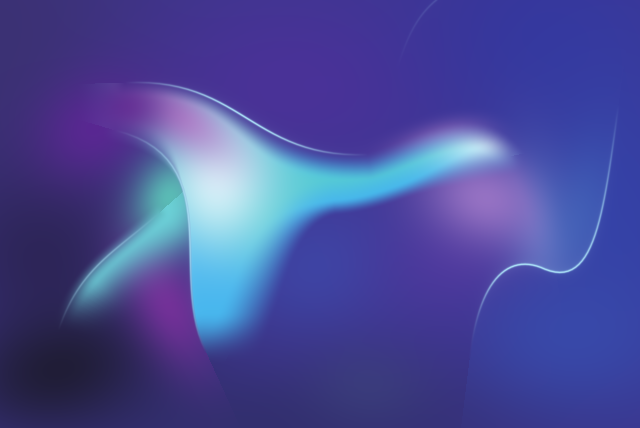
This background is drawn by a Shadertoy shader. Its source:

```glsl
// Silky ribbon of light folding across a deep violet and blue backdrop.
// Soft elliptical glows tint the backdrop; signed distances to Bezier curves
// shape the folds, and thin bright strokes trace some of their edges.

#define CANVAS_HEIGHT 5.12
#define CURVE_STEPS 28
#define STROKE_WIDTH 0.013
#define STROKE_GAIN 0.85
#define AZURE vec3(.27, .71, .93)
#define TEAL vec3(.33, .79, .83)
#define ICE vec3(.86, .95, .98)
#define PINK vec3(.73, .53, .81)
#define MAGENTA vec3(.46, .19, .60)

// Cubic Bezier with points ab.xy, ab.zw, cd.xy, cd.zw.
// x: signed distance, positive left of travel; y: position along the curve.
vec2 curve(vec2 p, vec4 ab, vec4 cd) {
    vec2 result = vec2(1e3, 0.), start = ab.xy;
    for (int i = 1; i <= CURVE_STEPS; i++) {
        float t = float(i) / float(CURVE_STEPS), s = 1. - t;
        vec2 end = s*s*s*ab.xy + 3.*s*s*t*ab.zw + 3.*s*t*t*cd.xy + t*t*t*cd.zw;
        vec2 e = end - start, v = p - start;
        float h = clamp(dot(v, e) / dot(e, e), 0., 1.);
        float dist = length(v - e * h);
        if (dist < abs(result.x)) {
            float side = e.x * v.y < e.y * v.x ? -1. : 1.;
            result = vec2(side * dist, t + (h - 1.) / float(CURVE_STEPS));
        }
        start = end;
    }
    return result;
}

float nearest(float a, float b) { return abs(a) < abs(b) ? a : b; }

// Blends a tint in through a Gaussian ellipse: center xy, radii zw.
void glow(inout vec3 color, vec2 p, vec4 e, float angle, vec3 tint, float amount) {
    float c = cos(angle), s = sin(angle);
    vec2 q = p - e.xy;
    q = vec2(c*q.x + s*q.y, c*q.y - s*q.x) / e.zw;
    color = mix(color, tint, amount * exp(-dot(q, q)));
}

float stroke(float dist, float fade) {
    float w = max(STROKE_WIDTH, .8 * CANVAS_HEIGHT / iResolution.y);
    return STROKE_GAIN * fade * (exp(-dist*dist/(w*w)) + .12 * exp(-abs(dist)/(4.*w)));
}

vec3 backdrop(vec2 p) {
    vec3 c = vec3(.25, .21, .57);
    glow(c, p, vec4(0., 4.6, 1.9, 2.6), 0., vec3(.23, .19, .44), .9);
    glow(c, p, vec4(3.6, 4.1, 1.8, 1.), 0., vec3(.30, .19, .60), .8);
    glow(c, p, vec4(6.5, 4.7, 1.6, 1.3), 0., vec3(.20, .21, .62), .8);
    glow(c, p, vec4(7.3, 2.5, 1.4, 2.2), 0., vec3(.20, .26, .66), .9);
    glow(c, p, vec4(3.8, 1.9, 1., .8), .4, vec3(.24, .28, .66), .8);
    glow(c, p, vec4(5.4, 2., .9, .7), 0., vec3(.31, .22, .62), .8);
    glow(c, p, vec4(3.2, 0., 3.6, .9), 0., vec3(.19, .18, .42), .9);
    glow(c, p, vec4(4.4, .5, .7, .5), 0., vec3(.24, .27, .49), .5);
    glow(c, p, vec4(.5, 2.1, 1.3, 1.2), 0., vec3(.17, .14, .33), .9);
    glow(c, p, vec4(.7, .7, 1.2, .75), .2, vec3(.12, .11, .20), .95);
    glow(c, p, vec4(1.15, 3.6, .75, .58), .5, vec3(.36, .15, .58), .9);
    return c;
}

void mainImage(out vec4 fragColor, in vec2 fragCoord) {
    vec2 p = fragCoord * CANVAS_HEIGHT / iResolution.y;

    // Guide curves
    vec2 crest = curve(p, vec4(1.5, 4.13, 2.9, 4.2), vec4(3., 3.22, 4.4, 3.27));
    vec2 shoulder = curve(p, vec4(4.4, 3.27, 5.2, 3.5), vec4(6.35, 4.45, 6.65, 1.9));
    vec2 fold = curve(p, vec4(1.38, 3.56, 2.75, 3.22), vec4(2., 1.82, 2.46, .92));
    vec2 limb = curve(p, vec4(.7, 1.17, .95, 1.92), vec4(1.4, 2.12, 1.9, 2.57));
    vec2 column = curve(p, vec4(2.75, .9, 3.2, 1.7), vec4(3.3, 2.5, 4., 2.64));
    vec2 belly = curve(p, vec4(4., 2.64, 4.7, 2.68), vec4(5.3, 3.1, 6.1, 3.25));
    vec2 swoop = curve(p, vec4(5.62, .84, 5.72, 1.72), vec4(6.05, 2.12, 6.52, 1.9));
    vec2 rise = curve(p, vec4(6.52, 1.9, 7.12, 1.66), vec4(7.22, 2.57, 7.4, 3.87));
    vec2 arc = curve(p, vec4(5.22, 5.12, 4.95, 4.9), vec4(4.85, 4.6, 4.75, 4.3));
    float inside = -nearest(crest.x, shoulder.x);
    float above = nearest(column.x, belly.x);
    float sheet = nearest(swoop.x, rise.x);

    // Blue sheet and haze on the right
    vec3 color = backdrop(p);
    float beyond = smoothstep(-.02, .02, sheet);
    glow(color, p, vec4(6.5, 2.3, .4, .95), .15, vec3(.42, .50, .79), .75 * beyond);
    glow(color, p, vec4(6.95, 2.5, .4, .9), -.2, vec3(.27, .42, .74), .6 * beyond);
    glow(color, p, vec4(6.8, 1.1, 1.3, .9), 0., vec3(.22, .30, .68), .75 - .75 * beyond);

    // Left limb behind the fold
    float behind = 1. - smoothstep(-.03, .03, fold.x);
    glow(color, p, vec4(2., 1.5, .85, .42), -1.1, MAGENTA, .95 * behind);
    glow(color, p, vec4(2.03, 2.75, .42, .55), -.4, vec3(.36, .76, .72), .95 * behind);
    float width = limb.x / mix(.3, .42, limb.y);
    float band = exp(-width * width) * smoothstep(-.12, .14, -limb.x);
    color = mix(color, vec3(.43, .83, .86), .95 * behind * band * smoothstep(0., .4, limb.y));

    // Pink bloom around the shoulder
    float bloom = smoothstep(-.25, .25, inside);
    glow(color, p, vec4(5.8, 2.75, .75, .55), -.3, vec3(.64, .48, .79), .85 * bloom);
    glow(color, p, vec4(5.3, 3.55, .65, .25), .25, PINK, .7 * bloom);

    // Main ribbon
    vec3 ribbon = mix(AZURE, TEAL, smoothstep(1.7, 3., p.y + .5 * (p.x - 2.5)));
    float rim = smoothstep(.4, 0., min(inside, above));
    ribbon = mix(ribbon, AZURE, rim * smoothstep(2.8, 3.6, p.x));
    glow(ribbon, p, vec4(2.6, 2.95, .65, .8), 0., ICE, .95);
    glow(ribbon, p, vec4(5.9, 3.42, .65, .32), .2, ICE, .9);
    glow(ribbon, p, vec4(2.2, 3.7, .75, .38), -.6, PINK, .9);
    glow(ribbon, p, vec4(1.5, 3.85, .6, .5), 0., MAGENTA, .95);
    float foldBlur = mix(.025, .2, smoothstep(2.9, 3.6, p.y));
    float topBlur = mix(.18, .32, smoothstep(2.4, 3.4, p.x));
    float lowBlur = mix(.36, .1, smoothstep(2.9, 4., p.x)) + .14 * smoothstep(4.8, 6., p.x);
    float mask = smoothstep(-foldBlur, foldBlur, fold.x) * smoothstep(-.04, topBlur, inside);
    mask *= smoothstep(-lowBlur, lowBlur, above) * smoothstep(.75, 1.4, p.y);
    color = mix(color, ribbon, mask * smoothstep(.9, 2.1, p.x));

    // Bright edge strokes, fading toward their tips
    float light = stroke(crest.x, sin(3.14 * crest.y)) + stroke(fold.x, .8 * sin(3.14 * fold.y));
    light += stroke(limb.x, .5 * sin(3.14 * limb.y)) + stroke(arc.x, .15 - .15 * arc.y);
    light += stroke(sheet, smoothstep(0., .7, swoop.y) * (1. - rise.y * rise.y));
    color = mix(color, vec3(.68, .90, .98), clamp(light, 0., 1.));
    fragColor = vec4(color, 1.);
}
```
